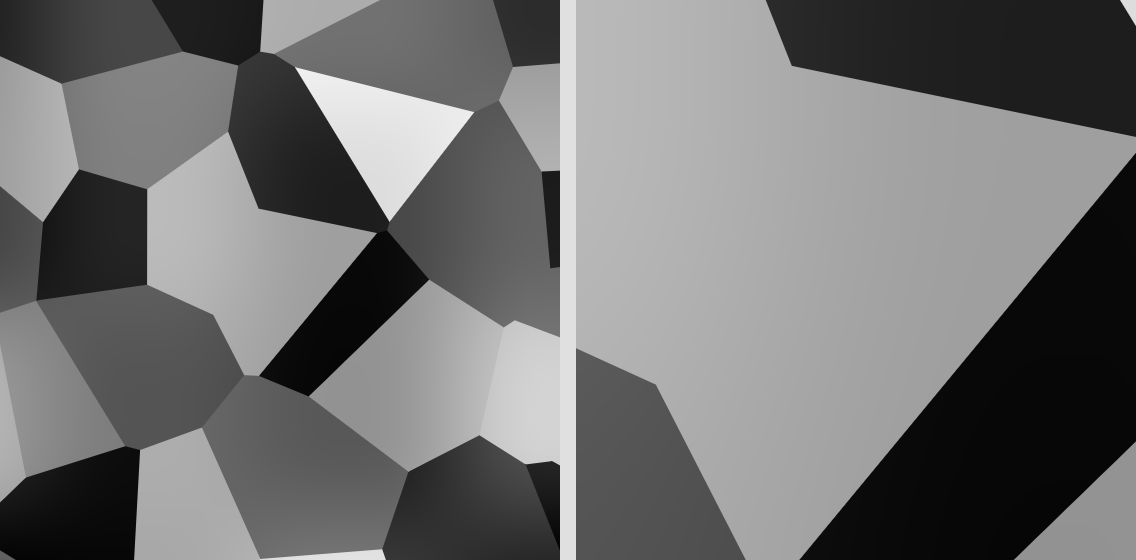
Left, the full canvas; right, a detail of the centre.
Write a Shadertoy shader that draws this pattern.

```glsl
// Irregular grey Voronoi polygons with crisp edges. Each cell takes one tone
// from a weighted grey scale; a broad smooth noise field then shades all cells,
// and a one-pixel blend across the nearest bisector smooths the borders.

const float CELLS = 4.5;          // Voronoi cells across the canvas
const float SHADE_SCALE = 2.7;    // noise knots across the canvas
const float SHADE_AMOUNT = 0.13;
const float TONE_STEP = 0.04;     // small offset between cells of one tone

// Integer hash: lattice point to two values in 0..1
vec2 hash2(vec2 lattice, uint seed) {
    uvec2 v = uvec2(ivec2(lattice) + 1024) + seed * 7919u;
    v = v * 1664525u + 1013904223u;
    v.x += v.y * 1664525u;
    v.y += v.x * 1664525u;
    v ^= v >> 16u;
    v.x += v.y * 1664525u;
    v.y += v.x * 1664525u;
    v ^= v >> 16u;
    return vec2(v & 65535u) / 65535.0;
}

// Value noise in -1..1 with quintic interpolation
float smoothNoise(vec2 p, uint seed) {
    vec2 i = floor(p);
    vec2 f = p - i;
    vec2 w = f * f * f * (f * (f * 6.0 - 15.0) + 10.0);
    float low = mix(hash2(i, seed).x, hash2(i + vec2(1, 0), seed).x, w.x);
    float high = mix(hash2(i + vec2(0, 1), seed).x, hash2(i + vec2(1, 1), seed).x, w.x);
    return 2.0 * mix(low, high, w.y) - 1.0;
}

// Maps a rank in 0..1 to a grey; the thresholds set the area shares
float greyScale(float rank) {
    if (rank < 0.20) return 0.07;
    if (rank < 0.30) return 0.19;
    if (rank < 0.41) return 0.31;
    if (rank < 0.58) return 0.47;
    if (rank < 0.93) return 0.66;
    return 0.90;
}

// Evenly spread ranks keep the shares balanced over few cells
float cellTone(vec2 id, uint seed) {
    float rank = fract(dot(id, vec2(0.7549, 0.5698)));
    float level = min(floor(3.0 * hash2(id, seed).y), 2.0) - 1.0;
    return greyScale(rank) + TONE_STEP * level;
}

// Tone of the Voronoi cell at p, blended over one pixel at its border
float voronoiTone(vec2 p, float pixel, uint seed) {
    vec2 base = floor(p);
    vec2 nearId = base, nextId = base;
    vec2 nearSite = p, nextSite = p;
    float nearD = 1e3, nextD = 1e3;
    for (int y = -2; y <= 2; y++) {
        for (int x = -2; x <= 2; x++) {
            vec2 id = base + vec2(x, y);
            vec2 site = id + hash2(id, seed);
            vec2 delta = site - p;
            float d = dot(delta, delta);
            if (d < nearD) {
                nextD = nearD; nextId = nearId; nextSite = nearSite;
                nearD = d; nearId = id; nearSite = site;
            } else if (d < nextD) {
                nextD = d; nextId = id; nextSite = site;
            }
        }
    }
    float edge = (nextD - nearD) / (2.0 * max(distance(nearSite, nextSite), 1e-4));
    float inside = clamp(0.5 + edge / pixel, 0.0, 1.0);
    return mix(cellTone(nextId, seed + 1u), cellTone(nearId, seed + 1u), inside);
}

void mainImage(out vec4 fragColor, in vec2 fragCoord) {
    vec2 uv = fragCoord / iResolution.y;
    float tone = voronoiTone(uv * CELLS, CELLS / iResolution.y, 3u);
    float shade = SHADE_AMOUNT * smoothNoise(uv * SHADE_SCALE + 0.3, 11u);
    fragColor = vec4(vec3(clamp(tone + shade, 0.0, 1.0)), 1.0);
}
```
